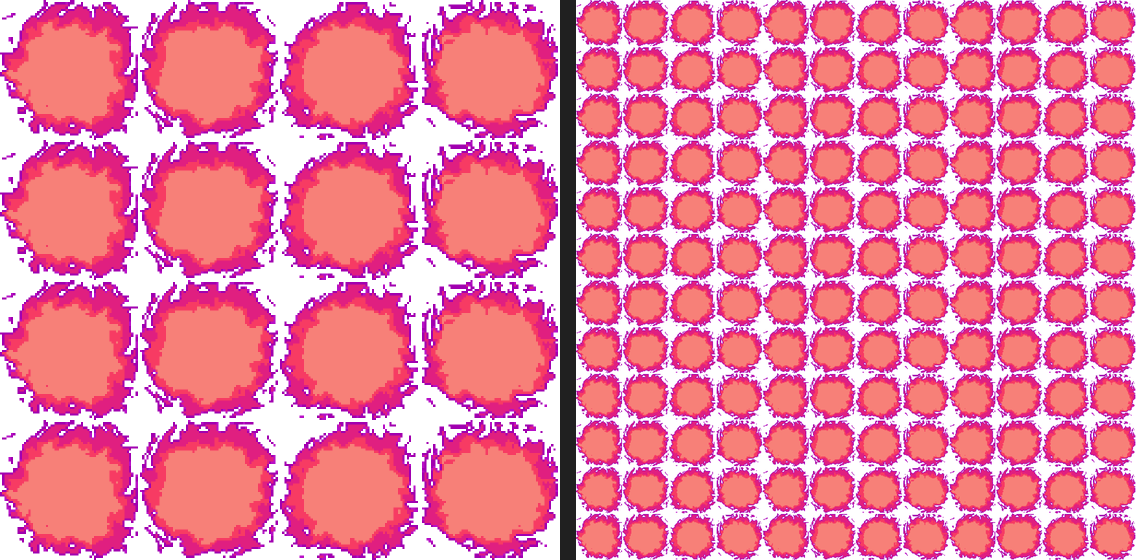
Left: one tile. Right: repeated 3 by 3.
Write a Shadertoy shader that draws this pattern.

```glsl
// Four by four ragged, glowing pixel bursts with one shape per column.

vec2 gradient(vec2 i) {
    float a = 6.2832 * fract(sin(dot(i, vec2(127.1, 311.7))) * 43758.5);
    return vec2(cos(a), sin(a));
}

float noise(vec2 p) {
    vec2 i = floor(p), f = p - i;
    vec2 u = f * f * f * (f * (f * 6.0 - 15.0) + 10.0);
    vec2 x = vec2(1, 0), y = vec2(0, 1);
    return mix(mix(dot(gradient(i), f), dot(gradient(i + x), f - x), u.x),
               mix(dot(gradient(i + y), f - y), dot(gradient(i + 1.0), f - 1.0), u.x), u.y);
}

// Approximate signed distance to a superellipse
float hull(vec2 p, vec2 halfSize, float power) {
    vec2 q = pow(abs(p / halfSize), vec2(power));
    return (pow(q.x + q.y, 1.0 / power) - 1.0) * min(halfSize.x, halfSize.y);
}

// Position inside a cell, measured from its centre
vec2 cellPoint(vec2 pixel) {
    return fract((pixel + 0.5) / 64.0) - 0.5;
}

vec2 columnSeed(vec2 pixel) {
    return vec2(31.0 * mod(floor(pixel.x / 64.0), 4.0) + 5.3, 7.7);
}

// Scalloped inner layers
float warmLayer(vec2 p, vec2 seed, vec2 halfSize) {
    float bumps = 0.07 * noise(normalize(p) * 2.3 + seed) + 0.085 * noise(p * 11.0 + seed)
                + 0.03 * noise(p * 24.0 + seed);
    return hull(p + vec2(0.0, 0.02), halfSize, 2.2) - bumps;
}

float redLayer(vec2 p, vec2 seed) {
    return warmLayer(p, seed, vec2(0.412, 0.367));
}

// Ragged silhouette whose tongues lean upward and curl
bool insideFlame(vec2 pixel) {
    vec2 p = cellPoint(pixel), seed = columnSeed(pixel);
    float r = length(p);
    float curl = 3.5 * p.x / r - 9.0 * noise(p * 4.0 + seed);
    float a = atan(p.y, p.x) - (r - 0.4) * curl;
    vec2 dir = vec2(cos(a), sin(a));
    float tongues = 0.12 * noise(dir * 2.6 + seed) + 0.13 * noise(dir * 5.5 + seed);
    float slots = 0.09 * noise(dir * (3.5 + 22.0 * (r - 0.4)) + seed.yx);
    float chips = 0.08 * noise(p * 17.0 + seed.yx);
    float wall = 0.06 * smoothstep(0.475, 0.5, max(abs(p.x), abs(p.y)));
    float edge = hull(p, vec2(0.475, 0.47), 2.4) - tongues - slots - chips + wall;
    return min(edge, redLayer(p, seed) - 0.012) < 0.0;
}

vec3 pixelColor(vec2 pixel) {
    if (!insideFlame(pixel)) return vec3(1);
    vec2 p = cellPoint(pixel), seed = columnSeed(pixel);

    // One-pixel outline wherever a neighbour is empty
    bool enclosed = insideFlame(pixel + vec2(1, 0)) && insideFlame(pixel - vec2(1, 0))
                 && insideFlame(pixel + vec2(0, 1)) && insideFlame(pixel - vec2(0, 1));
    if (!enclosed)
        return noise(p * 20.0 + seed) > 0.17 ? vec3(0.72, 0.06, 0.78) : vec3(0.63, 0.0, 0.69);

    if (warmLayer(p, seed, vec2(0.363, 0.323)) < 0.0) return vec3(0.97, 0.50, 0.47);
    if (redLayer(p, seed) < 0.0) return vec3(0.97, 0.23, 0.39);
    return vec3(0.88, 0.12, 0.50);
}

void mainImage(out vec4 fragColor, in vec2 fragCoord) {
    // Four samples smooth the blocks at sizes that do not divide evenly
    vec3 color = vec3(0);
    for (int i = 0; i < 4; i++) {
        vec2 offset = vec2(i % 2, i / 2) * 0.5 - 0.25;
        vec2 uv = fract((fragCoord + offset) / iResolution.xy);
        color += 0.25 * pixelColor(floor(uv * 256.0));
    }
    fragColor = vec4(color, 1.0);
}
```
